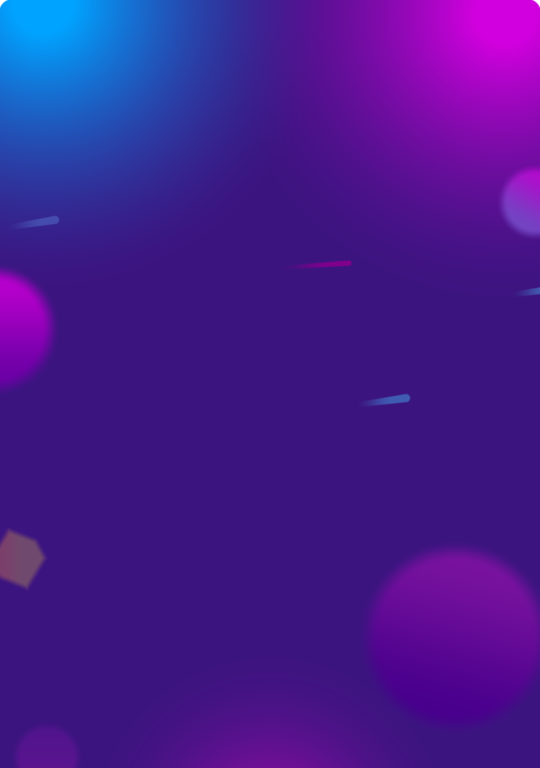
Write a Shadertoy shader that draws this background.

```glsl
// Violet backdrop with corner glows, soft discs, a blurred hexagon and fading streaks.

// Radial glow strength: flat core, eased falloff to zero at the radius
float glow(vec2 p, vec2 center, float core, float radius) {
    float t = (length(p - center) - core) / (radius - core);
    return pow(1.0 - clamp(t, 0.0, 1.0), 1.7);
}

// Blurred disc shaded from low to high along a unit direction
vec3 softDisc(vec3 base, vec2 p, vec2 center, float radius, float blur,
              vec2 dir, vec3 low, vec3 high) {
    vec2 q = p - center;
    vec3 shade = mix(low, high, smoothstep(-1.0, 1.0, dot(q, dir) / radius));
    float cover = 1.0 - smoothstep(-blur, blur, length(q) - radius);
    return mix(base, shade, cover);
}

// Centrally symmetric hexagon: the overlap of three slabs
float hexagonDistance(vec2 q) {
    float a = abs(dot(q, vec2(0.366, 0.931))) - 0.0435;
    float b = abs(dot(q, vec2(0.884, 0.468))) - 0.045;
    float c = abs(dot(q, vec2(0.857, -0.515))) - 0.042;
    return max(a, max(b, c));
}

// Tapered streak that fades in from tail to head
vec3 streak(vec3 base, vec2 p, vec2 tail, vec2 head, float radius, vec3 color, float pixel) {
    vec2 axis = head - tail;
    float along = clamp(dot(p - tail, axis) / dot(axis, axis), 0.0, 1.0);
    float d = length(p - tail - axis * along) - radius * mix(0.6, 1.0, along);
    float cover = 1.0 - smoothstep(-pixel, pixel, d);
    return mix(base, color, cover * smoothstep(0.0, 0.75, along));
}

void mainImage(out vec4 fragColor, in vec2 fragCoord) {
    // The canvas spans 1 wide by 1.4222 high
    float height = 1.4222;
    vec2 p = fragCoord / iResolution.xy * vec2(1.0, height);
    float pixel = 1.0 / iResolution.x;

    // Base and glows
    vec3 color = vec3(0.235, 0.078, 0.502);
    color = mix(color, vec3(0.0, 0.64, 1.0), glow(p, vec2(0.08, 1.415), 0.055, 0.54));
    color = mix(color, vec3(0.82, 0.0, 0.87), glow(p, vec2(0.935, 1.395), 0.055, 0.54));
    color = mix(color, vec3(0.66, 0.04, 0.68), glow(p, vec2(0.5, -0.12), 0.0, 0.34));

    // Soft discs
    color = softDisc(color, p, vec2(-0.013, 0.811), 0.107, 0.018, vec2(0.0, 1.0),
                     vec3(0.42, 0.0, 0.65), vec3(0.72, 0.0, 0.80));
    color = softDisc(color, p, vec2(0.991, 1.048), 0.061, 0.011, vec2(0.5, 0.866),
                     vec3(0.44, 0.27, 0.76), vec3(0.70, 0.04, 0.80));
    color = softDisc(color, p, vec2(0.844, 0.241), 0.161, 0.020, vec2(0.26, 0.966),
                     vec3(0.28, 0.0, 0.55), vec3(0.47, 0.07, 0.62));
    color = softDisc(color, p, vec2(0.087, 0.020), 0.057, 0.010, vec2(0.0, 1.0),
                     vec3(0.36, 0.08, 0.56), vec3(0.32, 0.08, 0.55));

    // Blurred hexagon
    vec2 q = p - vec2(0.033, 0.387);
    vec3 dusk = mix(vec3(0.48, 0.25, 0.42), vec3(0.44, 0.29, 0.43), smoothstep(-0.03, 0.01, q.x));
    color = mix(color, dusk, 1.0 - smoothstep(-0.007, 0.007, hexagonDistance(q)));

    // Streaks
    color = streak(color, p, vec2(0.009, 1.000), vec2(0.102, 1.015), 0.0075, vec3(0.27, 0.30, 0.68), pixel);
    color = streak(color, p, vec2(0.515, 0.926), vec2(0.646, 0.935), 0.0050, vec3(0.50, 0.0, 0.55), pixel);
    color = streak(color, p, vec2(0.944, 0.876), vec2(1.037, 0.889), 0.0075, vec3(0.26, 0.38, 0.70), pixel);
    color = streak(color, p, vec2(0.657, 0.672), vec2(0.752, 0.685), 0.0075, vec3(0.25, 0.36, 0.70), pixel);

    // White outside the rounded top corners
    vec2 corner = max(vec2(abs(p.x - 0.5) - 0.5, p.y - height) + 0.024, 0.0);
    color = mix(color, vec3(1.0), smoothstep(-pixel, pixel, length(corner) - 0.024 - pixel));

    fragColor = vec4(color, 1.0);
}
```
